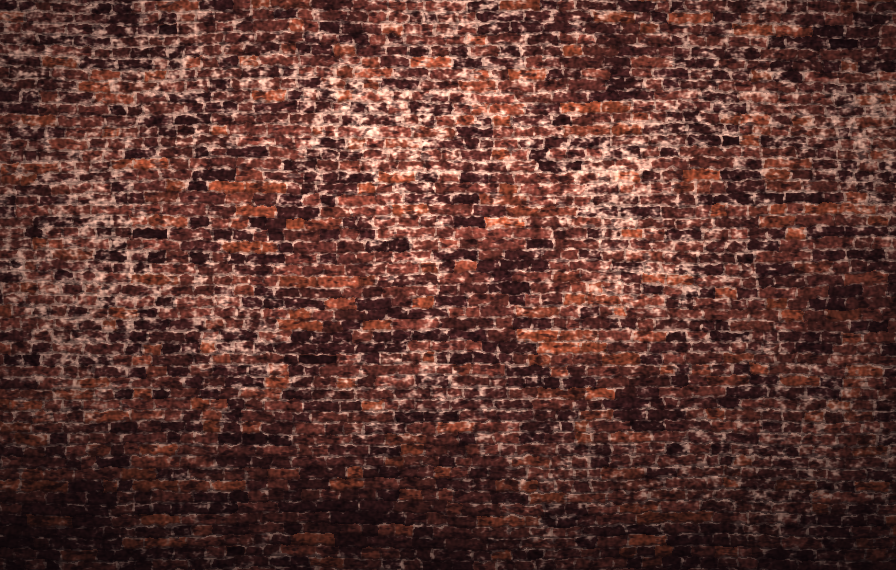
Give the GLSL for this texture, as a WebGL 1 fragment shader.

```glsl
precision highp float;
// Old, weathered brick wall: uneven courses of long and half bricks, pale crumbling
// mortar, lime stains and soot. Jittered cells lay the bricks, gradient noise wears
// them down, and an off-centre pool of light darkens the edges and the foot.

#define ROWS 50.0          // courses over the canvas height
#define BRICK_LENGTH 3.3   // brick length in course heights
#define HALF_BRICKS 0.42   // share of bricks split in two
#define JOINT 0.11         // half width of a joint in course heights
#define LIME 0.03          // extra lime cover
#define SOOT 0.62          // strength of dark pits
#define GRAIN 1.15         // contrast of the fine grain
#define EXPOSURE 1.12

uniform vec2 u_resolution;

const vec3 BURNT  = vec3(0.25, 0.12, 0.12);
const vec3 RED    = vec3(0.50, 0.245, 0.20);
const vec3 ORANGE = vec3(0.70, 0.33, 0.21);
const vec3 MORTAR = vec3(0.86, 0.67, 0.585);
const vec3 SHADOW = vec3(0.11, 0.05, 0.06);

float hash(vec2 p) {
  vec3 h = fract(p.xyx * vec3(0.1031, 0.1030, 0.0973));
  h += dot(h, h.yzx + 33.33);
  return fract((h.x + h.y) * h.z);
}

vec2 gradient(vec2 cell) {
  float angle = 6.28318 * hash(cell);
  return vec2(cos(angle), sin(angle));
}

// Gradient noise, roughly -1 to 1
float noise(vec2 p) {
  vec2 i = floor(p), f = fract(p), e = vec2(1.0, 0.0);
  vec2 w = f * f * f * (f * (f * 6.0 - 15.0) + 10.0);
  float low = mix(dot(gradient(i), f), dot(gradient(i + e), f - e), w.x);
  float high = mix(dot(gradient(i + e.yx), f - e.yx),
                   dot(gradient(i + e.xx), f - e.xx), w.x);
  return 1.4 * mix(low, high, w.y);
}

float fbm(vec2 p) {
  float sum = 0.0, amplitude = 0.6;
  for (int i = 0; i < 3; i++) {
    sum += amplitude * noise(p);
    p = p * 2.03 + 17.3;
    amplitude *= 0.62;
  }
  return sum;
}

// Offset of the upright joint that opens a brick cell
float jointShift(vec2 cell) { return 0.35 * hash(cell + 71.0); }

// Returns distance to the nearest joint, height in the course, and brick id
vec4 brickAt(vec2 wall) {
  float row = floor(wall.y), rise = fract(wall.y);
  float x = wall.x / BRICK_LENGTH + 0.5 * mod(row, 2.0) + 0.4 * hash(vec2(row, 5.0));
  float column = floor(x);
  if (x - column < jointShift(vec2(column, row))) column -= 1.0;
  float left = column + jointShift(vec2(column, row));
  float right = column + 1.0 + jointShift(vec2(column + 1.0, row));
  vec2 id = vec2(column * 2.0, row);
  if (hash(id + 29.0) < HALF_BRICKS) {
    float middle = mix(left, right, 0.5);
    if (x < middle) right = middle;
    else { left = middle; id.x += 1.0; }
  }
  float side = min(x - left, right - x) * BRICK_LENGTH;
  return vec4(min(side, min(rise, 1.0 - rise)), rise, id);
}

void main() {
  vec2 uv = gl_FragCoord.xy / u_resolution;
  vec2 p = gl_FragCoord.xy / u_resolution.y;
  float pixel = ROWS / u_resolution.y;

  // Sagging courses and chipped edges
  vec2 wall = p * ROWS;
  wall.y += 0.4 * noise(p * vec2(3.0, 5.0)) + 0.14 * noise(p * vec2(24.0, 40.0));
  wall += 0.16 * vec2(noise(p * 75.0), noise(p * 75.0 + 40.0));
  vec4 brick = brickAt(wall);
  float joint = 1.0 - smoothstep(JOINT - 0.5 * pixel, JOINT + 0.8 * pixel, brick.x);

  // Wear at several scales
  float patches = fbm(p * 3.2 + 9.0);
  float grain = fbm(p * vec2(42.0, 58.0));
  float pits = fbm(p * vec2(34.0, 72.0) + 63.0);
  float foot = 1.0 - smoothstep(0.05, 0.5, uv.y);

  // Fired clay, varied from brick to brick
  float tone = hash(brick.zw + 3.0);
  vec3 color = mix(BURNT, RED, smoothstep(0.05, 0.75, tone + 0.25 * patches));
  color = mix(color, ORANGE, 0.85 * smoothstep(0.78, 0.98, tone));
  color *= 0.85 + 0.3 * hash(brick.zw + 47.0);

  // Mortar and lime, thinner near the foot of the wall
  float lime = smoothstep(0.02, 0.5, 0.75 * grain + 0.4 * patches + 0.34 * joint
                          + LIME - 0.16 * foot);
  color = mix(color, MORTAR, 0.86 * lime);

  // Soot pits, shaded lower edges and a few missing bricks
  float ledge = (1.0 - smoothstep(0.08, 0.3, brick.y)) * (0.25 + 0.3 * foot);
  float soot = SOOT * smoothstep(0.05, 0.5, pits + 0.1 * foot);
  color = mix(color, SHADOW, max(soot, ledge));
  float hole = step(0.996, hash(brick.zw + 113.0)) * (1.0 - joint);
  color = mix(color, SHADOW, 0.85 * hole);
  color *= max(0.25, 1.0 + GRAIN * 0.5 * (grain + 0.6 * noise(p * 150.0)));

  // Pool of light above the middle, with a cool tint in the dark
  vec2 away = uv - vec2(0.5, 0.64);
  float fall = 2.5 * away.x * away.x + (away.y < 0.0 ? 2.7 : 1.6) * away.y * away.y;
  float light = exp(-fall) * (1.0 + 0.25 * patches);
  color *= EXPOSURE * light;
  color += vec3(0.022, 0.008, 0.018) * (1.0 - light);
  gl_FragColor = vec4(clamp(color, 0.0, 1.0), 1.0);
}
```
